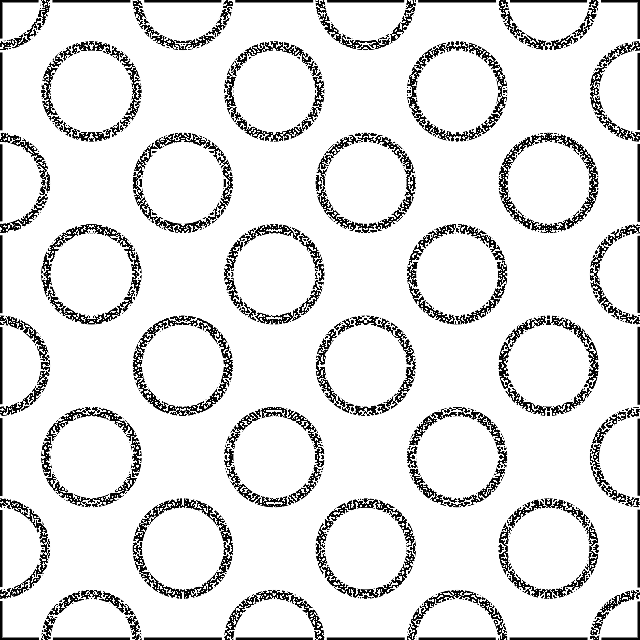
Give the GLSL for this pattern, as a Shadertoy shader.

```glsl
// Staggered rings on a white sheet, each band filled with fine black grain.
// The nearest ring centre comes from a diagonal lattice; the grain is
// thresholded gradient noise, mirrored about each ring's axes and seeded per ring.

const float CELLS = 7.0;           // lattice steps across the canvas
const float RING_RADIUS = 0.498;   // middle of the band, in lattice steps
const float RING_HALF_WIDTH = 0.051;
const float GRAIN_SCALE = 42.0;    // noise cells per lattice step
const float GRAIN_LEVEL = 0.07;    // noise below this is inked
const float GRAIN_SOFTNESS = 0.035;
const float FRAME_WIDTH = 0.0039;  // in canvas units
const float FRAME_GAP = 0.025;     // clearance beside a ring, in lattice steps
const vec3 PAPER = vec3(1.0);
const vec3 INK = vec3(0.01);

// Integer hash giving two values from 0 to 1
vec2 hash2(vec2 cell) {
    uvec2 k = uvec2(ivec2(cell)) * uvec2(1597u, 3571u);
    uint n = (k.x ^ k.y) * 2654435u;
    n = (n ^ (n >> 15)) * 2246822u;
    n ^= n >> 13;
    uint m = n * 668265u + 3749u;
    m ^= m >> 14;
    return vec2(uvec2(n, m) & 65535u) / 65535.0;
}

// Dot product of a random unit gradient with the offset from its corner
float cornerSlope(vec2 corner, vec2 p) {
    float angle = 6.28319 * hash2(corner).x;
    return dot(vec2(cos(angle), sin(angle)), p - corner);
}

float gradientNoise(vec2 p) {
    vec2 cell = floor(p);
    vec2 f = p - cell;
    vec2 w = f * f * f * (f * (f * 6.0 - 15.0) + 10.0);
    float low = mix(cornerSlope(cell, p),
                    cornerSlope(cell + vec2(1.0, 0.0), p), w.x);
    float high = mix(cornerSlope(cell + vec2(0.0, 1.0), p),
                     cornerSlope(cell + vec2(1.0, 1.0), p), w.x);
    return mix(low, high, w.y);
}

// Nearest lattice point whose two indices have an odd sum
vec2 staggeredCentre(vec2 p) {
    vec2 diagonal = floor(0.5 * vec2(p.x + p.y - 1.0, p.x - p.y - 1.0) + 0.5);
    return vec2(diagonal.x + diagonal.y + 1.0, diagonal.x - diagonal.y);
}

float ringDistance(vec2 p, float radius, float halfWidth) {
    return abs(length(p) - radius) - halfWidth;
}

float coverage(float dist, float blur) {
    return 1.0 - smoothstep(-blur, blur, dist);
}

// Speckle with a mirrored layout that differs from ring to ring
float grain(vec2 p, vec2 ringId) {
    vec2 seed = floor(hash2(ringId + 20.0) * 800.0) + 0.37;
    float n = gradientNoise(abs(p) * GRAIN_SCALE + seed);
    return coverage(n - GRAIN_LEVEL, GRAIN_SOFTNESS);
}

void mainImage(out vec4 fragColor, in vec2 fragCoord) {
    vec2 uv = fragCoord / iResolution.xy;
    float pixel = 1.0 / iResolution.y;

    // Grainy ring
    vec2 p = uv * CELLS;
    vec2 centre = staggeredCentre(p);
    vec2 local = p - centre;
    float ring = ringDistance(local, RING_RADIUS, RING_HALF_WIDTH);
    float ringInk = coverage(ring, 0.4 * pixel * CELLS) * grain(local, centre);

    // Thin frame, broken where rings meet the canvas edge
    vec2 inset = min(uv, 1.0 - uv);
    float frame = coverage(min(inset.x, inset.y) - FRAME_WIDTH, 0.5 * pixel);
    float frameInk = frame * (1.0 - coverage(ring - FRAME_GAP, 0.5 * pixel * CELLS));

    fragColor = vec4(mix(PAPER, INK, max(ringInk, frameInk)), 1.0);
}
```
